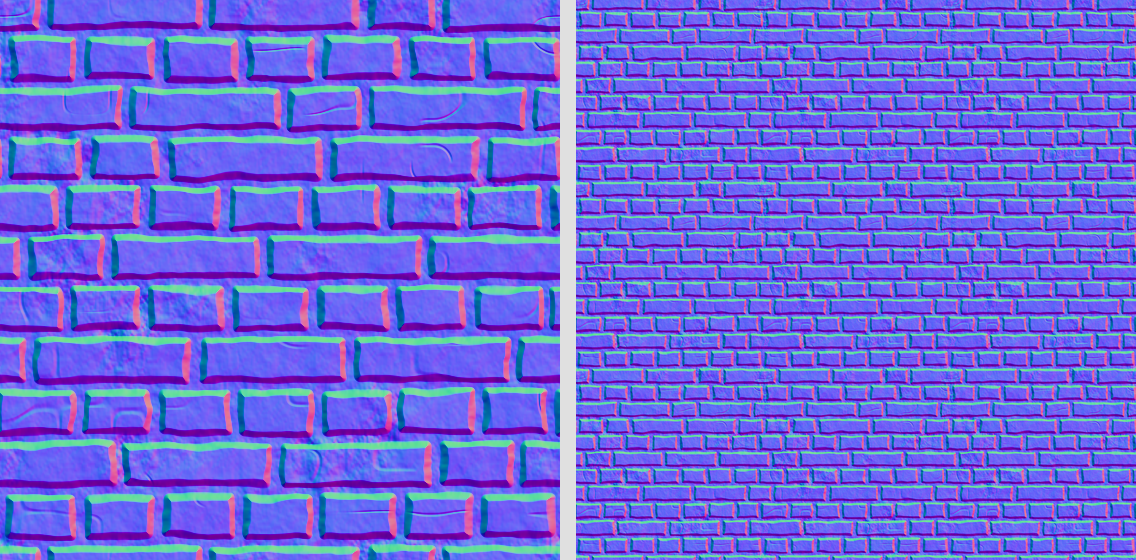
Left, the tile; right, the same tile 3 across and 3 down.
A Shadertoy shader for this texture map:

```glsl
// Tiling tangent-space normal map of a worn brick wall, eleven courses of mixed half and full bricks.

const float ROWS = 11.0;
const float SLOTS = 7.0;                        // half-brick slots in a course
const float TAU = 6.28318;
const vec3 LEAN = vec3(-0.17, -0.22, -0.06);    // overall tilt of the surface

// Per course, bottom to top: which slots start with a joint (bits), and the sideways shift in slots
const int JOINTS[11] = int[11](127, 106, 127, 85, 127, 43, 127, 87, 90, 127, 53);
const float SHIFT[11] = float[11](-0.04, 0.465, -0.06, 0.40, -0.14, 0.34, -0.18, 0.045, 0.55, 0.035, 0.525);

float hash(vec2 p) {
    vec3 q = fract(vec3(p.xyx) * 0.1031);
    q += dot(q, q.yzx + 33.33);
    return fract((q.x + q.y) * q.z);
}

// Value noise on the unit square that wraps after a whole number of cells
float noise(vec2 p, vec2 cells, float seed) {
    p *= cells;
    vec2 i = floor(p), f = p - i;
    f = f * f * f * (f * (f * 6.0 - 15.0) + 10.0);
    vec2 a = mod(i, cells) + seed;
    vec2 b = mod(i + 1.0, cells) + seed;
    return mix(mix(hash(a), hash(vec2(b.x, a.y)), f.x),
               mix(hash(vec2(a.x, b.y)), hash(b), f.x), f.y);
}

// Centred fractal noise
float fbm(vec2 p, vec2 cells, int octaves, float seed) {
    float sum = 0.0, amp = 1.0;
    for (int i = 0; i < octaves; i++) {
        sum += amp * (noise(p, cells, seed + float(i) * 17.0) - 0.5);
        cells *= 2.0;
        amp *= 0.5;
    }
    return sum;
}

bool hasJoint(int row, float slot) {
    return ((JOINTS[row] >> int(mod(slot, SLOTS))) & 1) == 1;
}

// Joint position in slots, slightly irregular
float jointAt(int row, float slot) {
    return slot + 0.11 * (hash(vec2(mod(slot, SLOTS) + 3.0, float(row) + 41.0)) - 0.5);
}

float roundedBox(vec2 p, vec2 halfSize, float radius) {
    vec2 q = abs(p) - halfSize + radius;
    return length(max(q, 0.0)) + min(max(q.x, q.y), 0.0) - radius;
}

// Signed distance to the brick of this cell; also gives its local position and random id
float brick(vec2 p, out vec2 local, out vec2 id) {
    float v = p.y * ROWS - 0.387 - 0.05 * sin(TAU * (p.y - 0.2));
    int row = int(mod(floor(v), ROWS));
    float u = p.x * SLOTS - SHIFT[row];

    // Nearest joints to the left and right
    float left = floor(u) + 1.0;
    for (int i = 0; i < 3; i++) {
        if (hasJoint(row, left) && jointAt(row, left) <= u) break;
        left -= 1.0;
    }
    float right = left + 1.0;
    if (!hasJoint(row, right)) right += 1.0;
    id = vec2(mod(left, SLOTS), float(row)) + 5.0;

    // Mortar gap differs on each side
    vec2 low = vec2(jointAt(row, left) / SLOTS, 0.0);
    vec2 high = vec2(jointAt(row, right) / SLOTS, 1.0 / ROWS);
    low += vec2(0.0045, 0.003) + 0.004 * vec2(hash(id + 11.0), hash(id + 23.0));
    high -= vec2(0.0045, 0.003) + 0.004 * vec2(hash(id + 37.0), hash(id + 53.0));
    local = vec2(u / SLOTS, fract(v) / ROWS) - 0.5 * (low + high);
    return roundedBox(local, 0.5 * (high - low), 0.009);
}

// Shallow winding cracks, present only in patches
float cracks(vec2 p) {
    float vein = abs(noise(p, vec2(13.0, 17.0), 71.0) - 0.5);
    float patches = smoothstep(0.5, 0.75, noise(p, vec2(10.0, 12.0), 83.0));
    return patches * (1.0 - smoothstep(0.0, 0.06, vein));
}

float height(vec2 p) {
    // Uneven, hand-laid edges
    vec2 wobble = vec2(fbm(p, vec2(22.0, 26.0), 3, 101.0), fbm(p, vec2(17.0, 24.0), 3, 151.0));
    vec2 local, id;
    float d = brick(p + 0.0055 * wobble, local, id);

    float bevel = mix(0.009, 0.016, noise(p, vec2(19.0, 23.0), 29.0));
    float face = smoothstep(0.0, bevel, -d);
    vec2 tilt = vec2(hash(id + 67.0), hash(id + 79.0)) - 0.5;

    // Grain is coarser in the mortar and in crumbled patches
    float wear = smoothstep(0.6, 0.9, noise(p, vec2(9.0, 11.0), 131.0));
    float grain = mix(0.0085, 0.0042, face) * (0.8 + 1.3 * wear);
    float h = face * (0.036 + 0.12 * dot(tilt, local));
    h += grain * fbm(p, vec2(26.0, 20.0), 4, 7.0);
    return h - 0.0024 * face * cracks(p);
}

void mainImage(out vec4 fragColor, in vec2 fragCoord) {
    vec2 p = fragCoord / iResolution.xy;
    vec2 e = vec2(0.0011, 0.0);
    vec2 slope = vec2(height(p + e.xy) - height(p - e.xy),
                      height(p + e.yx) - height(p - e.yx)) / (2.0 * e.x);
    vec3 normal = normalize(vec3(-slope, 1.0)) + LEAN;
    fragColor = vec4(clamp(0.5 + 0.5 * normal, 0.0, 1.0), 1.0);
}
```
